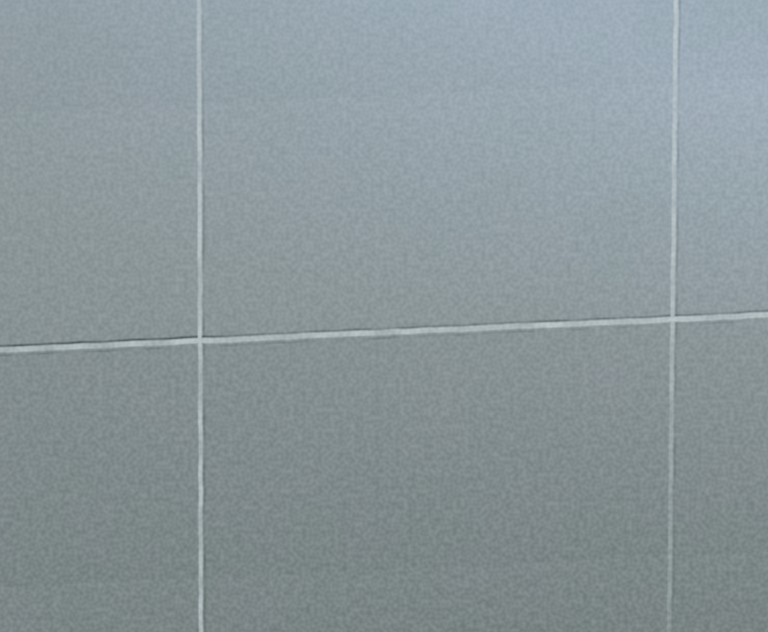
Write a Shadertoy shader that draws this pattern.

```glsl
// Large grey wall tiles with thin pale grout, seen slightly askew under soft light.
// A skewed grid gives the distance to the nearest joints; gradient noise adds the
// fine grain, faint colour blotches and worn grout edges.

#define TILE_SIZE   vec2(0.7405, 0.75)   // pitch across and up, in canvas heights
#define GRID_ORIGIN vec2(0.318, 0.446)   // first joint across and up
#define ROW_SLOPE   0.0456               // tilt of the level joints
#define COLUMN_FAN  0.0143               // widening of the columns with height
#define GROUT_HALF  vec2(0.0033, 0.0042) // half widths: upright, level
#define GRAIN_SCALE 155.0
#define GRAIN_DEPTH 0.052
#define SHADE_DARK  vec3(0.472, 0.512, 0.515)
#define SHADE_MID   vec3(0.548, 0.593, 0.605)
#define SHADE_LIGHT vec3(0.622, 0.682, 0.728)
#define GROUT_COLOR vec3(0.715, 0.760, 0.770)

// Pseudo-random unit gradient at a lattice point
vec2 latticeGradient(vec2 cell) {
    uvec2 q = uvec2(ivec2(cell)) * uvec2(1597u, 3812u);
    uint h = (q.x ^ (q.y + 7919u)) * 277803u;
    h = (h ^ (h >> 15u)) * 73244475u;
    h = (h ^ (h >> 13u)) * 277803u;
    float angle = float((h >> 8u) & 65535u) * 6.2832 / 65536.0;
    return vec2(cos(angle), sin(angle));
}

float gradientNoise(vec2 p) {
    vec2 i = floor(p), f = p - i;
    vec2 w = f * f * f * (f * (f * 6.0 - 15.0) + 10.0);
    float a = dot(latticeGradient(i), f);
    float b = dot(latticeGradient(i + vec2(1, 0)), f - vec2(1, 0));
    float c = dot(latticeGradient(i + vec2(0, 1)), f - vec2(0, 1));
    float d = dot(latticeGradient(i + vec2(1, 1)), f - vec2(1, 1));
    return mix(mix(a, b, w.x), mix(c, d, w.x), w.y);
}

// Soft-edged band of given half width around zero
float band(float dist, float halfWidth, float blur) {
    return 1.0 - smoothstep(halfWidth - blur, halfWidth + blur, abs(dist));
}

// Wall shading: darker low down, brightest at the upper right
vec3 wallShade(vec2 p) {
    float light = p.y + 0.4 * (p.x - 0.62) * p.y - 0.06 * (p.x - 0.6) * (1.0 - p.y);
    vec3 shade = mix(SHADE_DARK, SHADE_MID, clamp(light / 0.55, 0.0, 1.0));
    return mix(shade, SHADE_LIGHT, clamp((light - 0.55) / 0.5, 0.0, 1.0));
}

void mainImage(out vec4 fragColor, in vec2 fragCoord) {
    vec2 p = fragCoord / iResolution.y;
    float blur = max(0.0022, 0.75 / iResolution.y);

    // Skewed grid: nearest joint index and signed distance to it
    vec2 pitch = TILE_SIZE + vec2(COLUMN_FAN * p.y, 0.0);
    vec2 origin = GRID_ORIGIN + vec2(-0.0032 * p.y, ROW_SLOPE * p.x);
    vec2 grid = (p - origin) / pitch;
    vec2 joint = floor(grid + 0.5);
    vec2 dist = (grid - joint) * pitch;
    dist += 0.0012 * vec2(gradientNoise(vec2(p.y * 32.0, joint.x + 0.5)),
                          gradientNoise(vec2(p.x * 32.0, joint.y + 9.5)));

    // Tile surface: each row a little darker than the one above
    vec3 color = wallShade(p);
    color -= 0.010 * (0.5 - smoothstep(-blur, blur, dist.y));
    float blotch = gradientNoise(p * 7.0 + 3.7) + 0.6 * gradientNoise(p * 19.0);
    color += blotch * vec3(0.010, 0.003, 0.009);

    // Wear along the joints: patchy pale filling and broken dark edges
    vec2 wear = vec2(gradientNoise(vec2(p.y * 24.0, joint.x * 5.0 + 0.3)),
                     gradientNoise(vec2(p.x * 21.0, joint.y * 5.0 + 7.3)));
    vec2 strength = clamp(0.80 + 0.5 * wear, 0.0, 1.0);
    float faded = step(0.5, joint.x) * (1.0 - smoothstep(0.1, 0.75, p.y));
    strength.x *= 1.0 - 0.55 * faded;

    // Dark edges: above the level joints, right of the upright ones
    float leftEnd = 1.0 - smoothstep(0.24, 0.42, p.x);
    float upperEdge = band(dist.y - 0.0065, 0.0016, blur);
    float lowerEdge = band(dist.y + 0.0085, 0.0016, blur);
    float sideEdge = band(dist.x - 0.0065, 0.0016, blur);
    color -= upperEdge * (0.09 + 0.10 * leftEnd + 0.12 * wear.y);
    color -= lowerEdge * max(0.03 - 0.12 * wear.y, 0.0);
    color -= sideEdge * max(0.045 + 0.10 * wear.x, 0.0) * (1.0 - 0.5 * faded);

    // Grout
    vec2 grout = strength * vec2(band(dist.x, GROUT_HALF.x, blur),
                                 band(dist.y, GROUT_HALF.y, blur));
    vec3 groutColor = GROUT_COLOR + 0.04 * (p.y - 0.5);
    color = mix(color, groutColor, max(grout.x, grout.y));

    // Fine grain, a touch rougher on the lower part
    float grain = gradientNoise(p * GRAIN_SCALE)
                + 0.5 * gradientNoise(p * GRAIN_SCALE * 0.47 + 31.0);
    color += grain * GRAIN_DEPTH * mix(1.15, 0.75, clamp(p.y, 0.0, 1.0));

    fragColor = vec4(clamp(color, 0.0, 1.0), 1.0);
}
```
